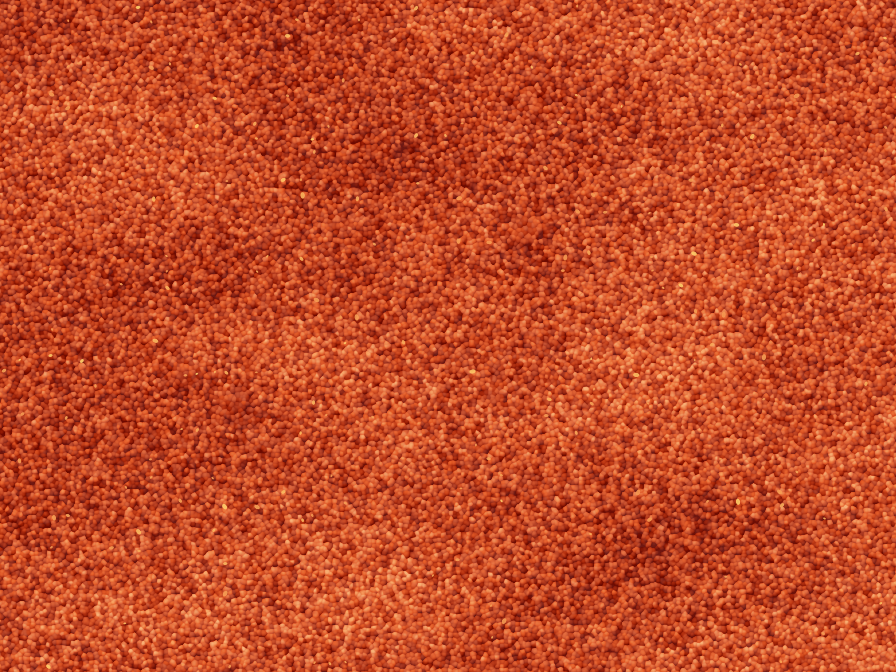
A Shadertoy shader for this texture:

```glsl
// Fine rust-orange ground powder with soft dark drifts, pale flakes and small lumps.

const float GRAINS = 172.0;        // grains per canvas height
const float GRAIN_SHARPNESS = 8.0; // crispness of grain borders
const float GRAIN_CONTRAST = 0.96; // tone spread between grains
const float GRAIN_RELIEF = 0.40;   // light from above on each grain
const float GAP_DEPTH = 0.60;      // darkness between grains
const float MEAN_GAP = 0.12;
const float CLUMP_CONTRAST = 0.34;
const float DRIFT_CONTRAST = 0.32;
const float FLAKE_GRID = 46.0;
const float FLAKE_SHARE = 0.08;
const int LUMPS = 11;
const vec2 LIGHT = vec2(-0.35, 0.94);
const vec3 DUST_TINT = vec3(0.0, 0.040, 0.055);
const vec3 FLAKE_ORANGE = vec3(0.96, 0.60, 0.32);
const vec3 FLAKE_YELLOW = vec3(1.00, 0.82, 0.42);

// Powder tones from deep gap to bright facet
const vec3 POWDER[7] = vec3[7](
    vec3(0.43, 0.07, 0.04), vec3(0.56, 0.13, 0.06), vec3(0.69, 0.21, 0.10),
    vec3(0.79, 0.30, 0.155), vec3(0.89, 0.39, 0.20), vec3(0.92, 0.51, 0.30),
    vec3(0.97, 0.66, 0.42));

vec3 hash3(vec2 p) {
    vec3 q = fract(p.xyx * vec3(0.1031, 0.1030, 0.0973));
    q += dot(q, q.yxz + 33.33);
    return fract((q.xxy + q.yzz) * q.zyx);
}

float gradientDot(vec2 cell, vec2 offset) {
    float angle = 6.28319 * hash3(cell + 91.0).x;
    return dot(vec2(cos(angle), sin(angle)), offset);
}

float gradientNoise(vec2 p) {
    vec2 i = floor(p), f = p - i;
    vec2 u = f * f * f * (f * (f * 6.0 - 15.0) + 10.0);
    vec2 e = vec2(1.0, 0.0);
    float low = mix(gradientDot(i, f), gradientDot(i + e, f - e), u.x);
    float high = mix(gradientDot(i + e.yx, f - e.yx), gradientDot(i + 1.0, f - 1.0), u.x);
    return mix(low, high, u.y);
}

vec3 powderColor(float tone) {
    float s = clamp(tone * 4.0 + 1.0, 0.0, 5.999);
    int k = int(s);
    return mix(POWDER[k], POWDER[k + 1], fract(s));
}

// Softly blended cells: x = tone offset, y = dustiness from -1 to 1
vec2 grainLayer(vec2 p) {
    vec2 cell = floor(p), f = p - cell;
    float total = 0.0, shade = 0.0, dust = 0.0, slope = 0.0;
    for (int y = -1; y <= 1; y++)
    for (int x = -1; x <= 1; x++) {
        vec2 g = vec2(x, y);
        vec3 h = hash3(cell + g);
        vec3 look = hash3(cell + g + 417.0);
        vec2 d = f - g - h.xy;
        float w = exp(-GRAIN_SHARPNESS * dot(d, d));
        total += w;
        shade += w * (look.x - 0.5);
        dust += w * (look.y * 2.0 - 1.0);
        slope += w * dot(d, LIGHT);
    }
    float gap = -log(total) / GRAIN_SHARPNESS;
    float tone = (GRAIN_CONTRAST * shade + GRAIN_RELIEF * slope) / total
               - GAP_DEPTH * (gap - MEAN_GAP);
    return vec2(tone, dust / total);
}

// Broad drifts, lying nearly flat, darker toward the left
float driftTone(vec2 p) {
    vec2 q = vec2(p.x + 0.15 * p.y, p.y - 0.12 * p.x);
    float n = gradientNoise(q * vec2(1.7, 3.4) + 5.3)
            + 0.55 * gradientNoise(q * vec2(4.2, 8.0) + 17.1)
            + 0.25 * gradientNoise(q * vec2(11.0, 19.0) + 31.7);
    return DRIFT_CONTRAST * n + 0.06 * (p.x - 0.667);
}

// Clumps, coarser toward the top of the canvas
float clumpTone(vec2 p) {
    float coarse = 0.35 * smoothstep(0.55, 1.0, p.y) + 0.12;
    return CLUMP_CONTRAST * (gradientNoise(p * 88.0 + 3.7)
                           + coarse * gradientNoise(p * vec2(34.0, 42.0) + 8.1));
}

// Rounded lumps with a lit top and a shadow below: x = tone, y = cover
vec2 lumpLayer(vec2 p) {
    vec2 result = vec2(0.0);
    for (int i = 0; i < LUMPS; i++) {
        vec3 h = hash3(vec2(float(i) * 7.0 + 2.0, 53.0));
        vec2 d = (p - vec2(h.x * 1.333, 0.38 + 0.5 * h.y)) / (0.010 + 0.014 * h.z * h.z);
        d.x *= 0.85;
        float body = 1.0 - smoothstep(0.75, 1.05, length(d));
        float shadow = 1.0 - smoothstep(0.5, 1.4, length(d - vec2(0.1, -0.5)));
        result.x += body * (0.01 + 0.12 * dot(d, LIGHT)) - 0.24 * shadow * (1.0 - body);
        result.y = max(result.y, body);
    }
    return result;
}

// Sparse pale flakes: rgb = colour, a = cover
vec4 flakeLayer(vec2 p) {
    vec2 cell = floor(p);
    vec3 h = hash3(cell + 211.0), look = hash3(cell + 733.0);
    vec2 d = p - cell - (0.27 + 0.46 * h.xy);
    float angle = 6.28319 * look.x;
    d = mat2(cos(angle), sin(angle), -sin(angle), cos(angle)) * d;
    float size = mix(0.09, 0.22, look.y * look.y);
    float cover = 1.0 - smoothstep(size - 0.05, size + 0.05, length(d * vec2(1.0, 1.5)));
    vec3 color = mix(FLAKE_ORANGE, FLAKE_YELLOW, look.z * look.z);
    return vec4(color, 0.9 * cover * step(h.z, FLAKE_SHARE));
}

void mainImage(out vec4 fragColor, in vec2 fragCoord) {
    vec2 p = fragCoord / iResolution.y;
    vec2 grain = grainLayer(p * GRAINS);
    vec2 lump = lumpLayer(p);
    vec4 flake = flakeLayer(p * FLAKE_GRID);

    float tone = 0.5 + driftTone(p) + lump.x
               + (grain.x + clumpTone(p)) * (1.0 - 0.35 * lump.y);
    vec3 color = powderColor(tone) + DUST_TINT * grain.y;
    color = mix(color, flake.rgb, flake.a);
    fragColor = vec4(clamp(color, 0.0, 1.0), 1.0);
}
```
